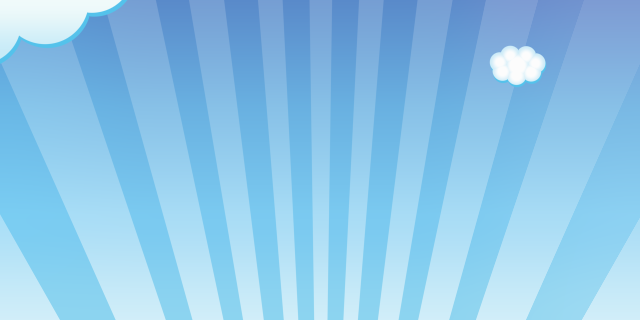
A Shadertoy shader for this background:

```glsl
// Blue sky with pale sunbeams fanning up from below, a corner cloud and a small puffy cloud.

float circle(vec2 p, vec2 center, float radius) {
    return length(p - center) - radius;
}

float cornerCloud(vec2 p) {
    float d = circle(p, vec2(-0.057, 0.917), 0.130);
    d = min(d, circle(p, vec2(0.148, 0.987), 0.137));
    return min(d, circle(p, vec2(0.294, 1.078), 0.130));
}

// Ring of seven puffs around a solid core
float smallCloud(vec2 p) {
    float d = circle(p, vec2(0.0), 0.042);
    for (int i = 0; i < 7; i++) {
        float angle = 0.175 + 6.2832 * float(i) / 7.0;
        d = min(d, circle(p, vec2(0.0573, 0.0313) * vec2(cos(angle), sin(angle)), 0.0312));
    }
    return d;
}

float cover(float d, float pixel) {
    return smoothstep(0.7 * pixel, -0.7 * pixel, d);
}

// Alternating light and dark beams, widening away from the axis
float sunbeams(vec2 p, float pixel) {
    float edges[10] = float[10](0.0145, 0.049, 0.0806, 0.124, 0.169,
                                0.2115, 0.279, 0.337, 0.446, 0.567);
    float depth = p.y + 1.4375;
    float slope = abs(p.x - 1.0026) / depth;
    float beam = 1.0;
    for (int i = 0; i < 10; i++) {
        beam = mix(beam, 1.0 - beam, 1.0 - cover((slope - edges[i]) * depth, pixel));
    }
    return beam;
}

void mainImage(out vec4 fragColor, in vec2 fragCoord) {
    float pixel = 1.0 / iResolution.y;
    vec2 p = fragCoord * pixel;
    p.x *= 2.0 * iResolution.y / iResolution.x;

    // Sky gradient
    vec3 sky = mix(vec3(0.55, 0.83, 0.94), vec3(0.48, 0.79, 0.94), smoothstep(0.0, 0.33, p.y));
    sky = mix(sky, vec3(0.41, 0.69, 0.88), clamp((p.y - 0.33) / 0.34, 0.0, 1.0));
    sky = mix(sky, vec3(0.35, 0.54, 0.79), clamp((p.y - 0.67) / 0.33, 0.0, 1.0));
    sky += vec3(0.0, 0.04, 0.03) * smoothstep(0.5, 0.0, p.x) * p.y;

    // Beams, with a haze that softens them towards the right
    float haze = 0.65 * smoothstep(1.25, 2.0, p.x) * mix(0.4, 1.0, p.y);
    float glow = 0.17 + 0.43 * pow(1.0 - p.y, 2.3);
    vec3 color = mix(sky, vec3(1.0), glow * max(sunbeams(p, pixel), haze));
    color += vec3(0.03, -0.01, 0.0) * smoothstep(1.3, 1.7, p.x) * smoothstep(0.6, 1.0, p.y);

    // Corner cloud: cyan rim, then the pale body
    vec3 rim = vec3(0.33, 0.76, 0.92);
    color = mix(color, rim, cover(cornerCloud(p), pixel));
    vec3 body = mix(vec3(0.78, 0.92, 0.97), vec3(0.94, 0.98, 0.98), smoothstep(0.82, 1.0, p.y));
    color = mix(color, body, cover(cornerCloud(p + vec2(0.007, -0.012)), pixel));

    // Small cloud: shifted rim, then puffs shaded towards their edges
    vec2 q = p - vec2(1.617, 0.797);
    color = mix(color, rim, cover(smallCloud(q - vec2(0.002, -0.007)), pixel));
    float d = smallCloud(q);
    body = mix(vec3(0.80, 0.92, 0.97), vec3(0.99), smoothstep(0.0, -0.022, d + 0.1 * min(q.y, 0.0)));
    color = mix(color, body, cover(d, pixel));

    fragColor = vec4(color, 1.0);
}
```
